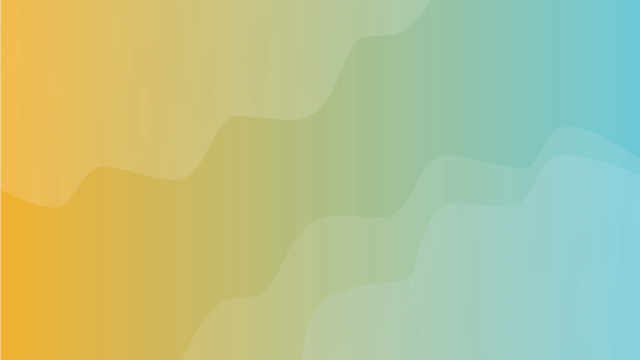
This background is drawn by a Shadertoy shader. Its source:

```glsl
const int KNOTS = 12;
const vec2 GRID = vec2(16.0, 9.0);

const vec3 AMBER = vec3(0.95, 0.70, 0.19);
const vec3 AQUA = vec3(0.43, 0.79, 0.85);
const vec3 MIST = vec3(0.96, 0.96, 0.93);
const vec3 ICE = vec3(0.82, 0.90, 0.97);

// Each knot holds x, height and slope in grid units
const vec3 UPPER_WAVE[KNOTS] = vec3[KNOTS](
    vec3(0.0, 4.27, -0.5), vec3(1.42, 3.81, 0.0), vec3(1.98, 4.37, 1.5),
    vec3(2.54, 4.83, 0.0), vec3(4.37, 4.5, 0.0), vec3(5.17, 5.21, 2.0),
    vec3(5.9, 6.1, 0.0), vec3(7.25, 6.0, 0.0), vec3(8.5, 7.17, 2.6),
    vec3(9.06, 8.06, 0.2), vec3(9.8, 8.13, 0.1), vec3(11.2, 9.6, 1.5));

const vec3 MIDDLE_WAVE[KNOTS] = vec3[KNOTS](
    vec3(4.4, -0.35, 2.5), vec3(5.8, 1.54, 0.2), vec3(6.2, 1.56, 0.1),
    vec3(7.0, 2.3, 2.2), vec3(8.4, 3.61, 0.0), vec3(9.6, 3.56, 0.0),
    vec3(10.4, 4.4, 2.1), vec3(11.15, 5.12, 0.0), vec3(13.1, 4.79, 0.0),
    vec3(13.6, 5.37, 1.9), vec3(14.2, 5.83, 0.0), vec3(16.0, 5.02, -0.6));

const vec3 LOWER_WAVE[KNOTS] = vec3[KNOTS](
    vec3(7.54, -0.1, 9.0), vec3(7.95, 1.33, 1.6), vec3(8.6, 1.72, 0.5),
    vec3(10.0, 1.98, 0.25), vec3(10.27, 2.12, 0.9), vec3(10.5, 2.85, 3.2),
    vec3(10.9, 3.7, 1.3), vec3(11.6, 3.9, 0.0), vec3(12.8, 3.83, 0.0),
    vec3(13.4, 4.52, 2.2), vec3(14.1, 5.13, 0.0), vec3(16.0, 4.62, -0.4));

float hash(float n) {
    return fract(sin(n * 127.1) * 43758.5453);
}

// Cubic Hermite span between two knots
float span(vec3 a, vec3 b, float x) {
    float width = b.x - a.x;
    float t = clamp((x - a.x) / width, 0.0, 1.0);
    float s = 1.0 - t;
    return mix(a.y, b.y, t * t * (3.0 - 2.0 * t))
         + width * t * s * (a.z * s - b.z * t);
}

float waveHeight(vec3 knots[KNOTS], float x) {
    float height = span(knots[0], knots[1], x);
    for (int i = 1; i < KNOTS - 1; i++) {
        if (x >= knots[i].x) height = span(knots[i], knots[i + 1], x);
    }
    return height;
}

// Antialiased coverage where d is positive
float coverage(float d) {
    float blur = max(length(vec2(dFdx(d), dFdy(d))), 0.0001);
    return smoothstep(-0.7, 0.7, d / blur);
}

// Faint vertical bands of uneven brightness
float bands(float x, float density) {
    return hash(floor(x * density)) - 0.5;
}

// Short vertical streaks, staggered from column to column
float streaks(vec2 p, float density) {
    float column = floor(p.x * density);
    float y = p.y * 0.8 + hash(column) * 7.0;
    float row = floor(y);
    float a = hash(column + row * 17.0);
    float b = hash(column + (row + 1.0) * 17.0);
    return mix(a, b, smoothstep(0.0, 1.0, fract(y))) - 0.5;
}

void mainImage(out vec4 fragColor, in vec2 fragCoord) {
    vec2 p = fragCoord / iResolution.xy * GRID;
    float across = p.x / GRID.x;

    // Horizontal gradient
    vec3 color = mix(AMBER, AQUA, across);
    color += 0.010 * bands(p.x, 2.7);

    // Translucent wave layers
    float upper = coverage(p.y - waveHeight(UPPER_WAVE, p.x));
    float middle = coverage(waveHeight(MIDDLE_WAVE, p.x) - p.y);
    float lower = coverage(waveHeight(LOWER_WAVE, p.x) - p.y);
    color = mix(color, MIST, 0.15 * upper);
    color = mix(color, MIST, 0.11 * middle);
    color = mix(color, ICE, 0.14 * lower);
    color += 0.010 * streaks(p, 4.0) * max(upper, lower);

    // Pale left margin
    color = mix(color, MIST, 0.5 * (1.0 - smoothstep(0.0, 0.04, p.x)));

    fragColor = vec4(color, 1.0);
}
```
